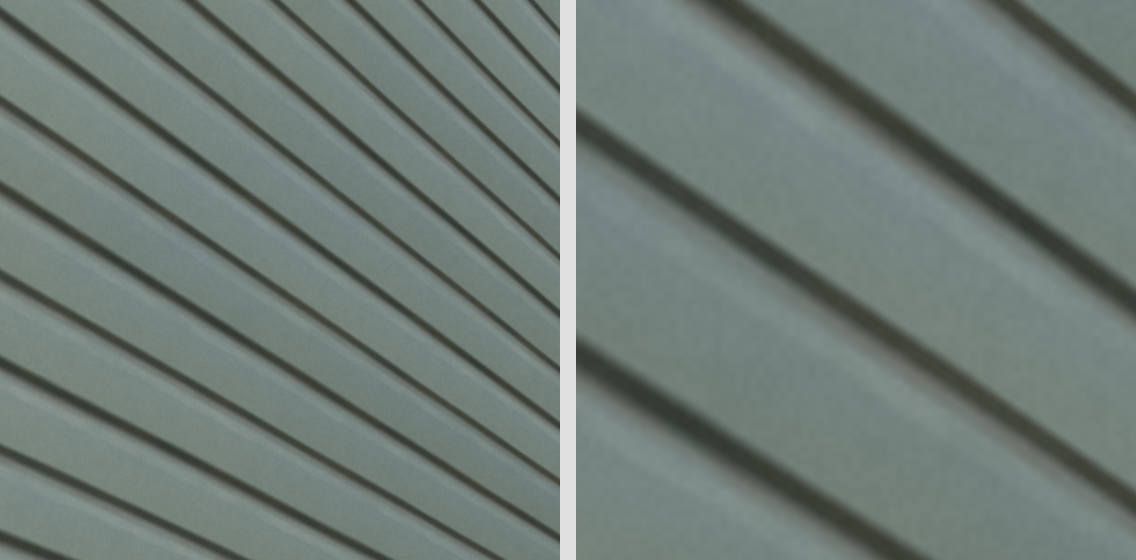
Left: the whole. Right: its middle third, enlarged.
This texture is drawn by a Shadertoy shader. Its source:

```glsl
float hash(vec2 p) {
    p = fract(p * vec2(0.1031, 0.1137));
    p += dot(p, p.yx + 33.33);
    return fract((p.x + p.y) * p.x * 17.0);
}

float noise(vec2 p) {
    vec2 cell = floor(p), f = fract(p);
    f = f * f * (3.0 - 2.0 * f);
    return mix(mix(hash(cell), hash(cell + vec2(1, 0)), f.x),
               mix(hash(cell + vec2(0, 1)), hash(cell + vec2(1, 1)), f.x), f.y);
}

float fbm(vec2 p) {
    float sum = 0.0, weight = 0.5;
    for (int i = 0; i < 4; i++) {
        sum += weight * noise(p);
        p = p * 2.03 + 17.3;
        weight *= 0.5;
    }
    return sum;
}

void mainImage(out vec4 fragColor, in vec2 fragCoord) {
    vec2 uv = fragCoord / iResolution.xy;
    vec2 p = vec2(uv.x, 1.0 - uv.y);

    // Fan of grooves: the spacing narrows towards the right
    float spacing = 0.1556 - 0.0553 * p.x;
    float bend = 0.0025 * (noise(p * 7.0 + 3.0) - 0.5);
    float board = (p.y + bend - 0.0234 - 0.737 * p.x) / spacing;
    float groove = floor(board + 0.5);
    float d = board - groove;          // signed distance from groove, in boards
    float below = fract(board);        // position across the board, top to bottom

    // Coordinates stretched along the boards
    vec2 along = vec2(p.x * 1.25, board * 0.13);

    // Painted face: bluish below the bevel, greener towards the next groove
    vec3 face = mix(vec3(0.462, 0.520, 0.505), vec3(0.455, 0.507, 0.475),
                    smoothstep(0.3, 0.9, below));
    float tone = fbm(p * 3.0 + 8.0) - 0.47;
    face += tone * vec3(0.035, 0.015, -0.015);
    face += 0.025 * (0.65 - p.x) + 0.012 * (0.5 - p.y);
    face += 0.022 * (hash(vec2(floor(board), 41.0)) - 0.5);

    // Pale bevel under each groove, with a worn lower edge
    float bevelEnd = 0.30 + 0.035 * (noise(along * 38.0) - 0.5);
    float bevel = smoothstep(0.10, 0.23, below)
                * (1.0 - smoothstep(bevelEnd - 0.03, bevelEnd + 0.05, below));
    float wear = noise(along * vec2(24.0, 60.0));
    face += bevel * (0.012 + 0.030 * wear) * vec3(1.1, 1.0, 0.92);

    // Brownish penumbra on the lower side of the groove
    float penumbra = smoothstep(0.03, 0.09, d) * (1.0 - smoothstep(0.10, 0.21, d));
    face = mix(face, vec3(0.42, 0.415, 0.385), penumbra * (0.35 + 0.4 * wear));

    // Dark groove, alternately broad and narrow
    float narrow = mod(groove, 2.0);
    float halfWidth = 0.122 - 0.018 * narrow + 0.014 * (noise(along * 20.0) - 0.5);
    float shadow = 1.0 - smoothstep(0.018, halfWidth + (d > 0.0 ? 0.012 : 0.0), abs(d));
    vec3 shadowColor = mix(vec3(0.205, 0.232, 0.205), vec3(0.245, 0.255, 0.215),
                           noise(along * 16.0 + 5.0));
    shadowColor += 0.018 * narrow;
    vec3 color = mix(face, shadowColor, shadow);

    // Fine grain and soft mottling
    color += 0.018 * (noise(p * 230.0) - 0.5) + 0.018 * (fbm(p * 45.0) - 0.47);
    fragColor = vec4(color, 1.0);
}
```
